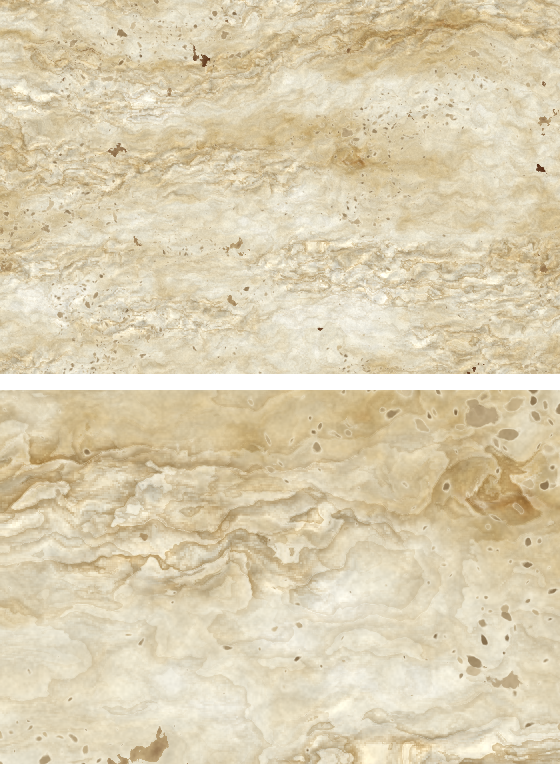
Top: the whole. Bottom: its middle third, enlarged.
Give the GLSL for this texture, as a Shadertoy shader.

```glsl
// Cream travertine: wavy sediment layers, crusty rims, a rusty seam and scattered pits.
#define WARP 0.024          // bending of the layers
#define SEAM_HEIGHT 0.87    // height of the rusty seam
#define SEAM_WIDTH 0.042
#define SEAM_WAVE 0.045
#define STAIN_BIAS 0.0      // larger is browner
#define CRUST_STRENGTH 1.1
#define RELIEF 0.05         // light and shade of the rough surface
#define PIT_STRENGTH 0.85
#define GRAIN 0.018

float hash(vec2 p) {
    vec3 a = fract(p.xyx * vec3(0.1031, 0.1030, 0.0973));
    a += dot(a, a.yzx + 33.33);
    return fract((a.x + a.y) * a.z);
}

float noise(vec2 p) {
    vec2 i = floor(p), f = fract(p);
    f = f * f * (3.0 - 2.0 * f);
    return mix(mix(hash(i), hash(i + vec2(1, 0)), f.x),
               mix(hash(i + vec2(0, 1)), hash(i + vec2(1, 1)), f.x), f.y);
}

// Fractal noise with mean 0 and deviation near 1
float fbm(vec2 p) {
    float sum = 0.0, amp = 0.5;
    for (int i = 0; i < 5; i++) {
        sum += amp * noise(p);
        p = mat2(1.92, 0.3, -0.3, 1.92) * p + 19.7;
        amp *= 0.5;
    }
    return (sum - 0.484) / 0.124;
}

// Terrace edges of a height field: x = bright rim, y = shadow beside it
vec2 terrace(float height, float px, float width) {
    float slope = max(fwidth(height), 1e-4) / px;
    float level = fract(height);
    float above = level / slope, below = (1.0 - level) / slope;
    return vec2(smoothstep(0.0, px, above) * exp(-above / width),
                smoothstep(0.0, px, below) * exp(-below / (1.6 * width)));
}

// Scattered ragged holes: x = cover, y = pale rim, z = random tone
vec3 pits(vec2 p, float scale, float density, float ragged, float px) {
    vec2 g = p * scale, cell = floor(g);
    float soft = px * scale;
    vec3 result = vec3(0);
    for (int j = -1; j <= 1; j++)
    for (int i = -1; i <= 1; i++) {
        vec2 id = cell + vec2(i, j);
        float chance = hash(id + 3.7), size = hash(id + 51.3);
        vec2 d = g - id - 0.2 - 0.6 * vec2(hash(id + 11.1), hash(id + 27.9));
        d.x *= mix(0.55, 1.3, hash(id + 71.0));
        d.y += d.x * 1.4 * (hash(id + 83.0) - 0.5);
        float radius = mix(0.1, 0.4, size * size);
        float dist = length(d) - radius * smoothstep(0.0, 0.15, density - chance)
                   + 0.35 * radius * ragged;
        if (chance < density) {
            float cover = 1.0 - smoothstep(-soft, soft, dist);
            if (cover > result.x) result.xz = vec2(cover, hash(id + 97.0));
            result.y = max(result.y, exp(-abs(dist - 0.1) * 12.0));
        }
    }
    return result;
}

// Stone colour from pale to rust
vec3 stoneColor(float z) {
    vec3 c = mix(vec3(0.95, 0.94, 0.89), vec3(0.915, 0.895, 0.815), smoothstep(-2.2, -0.9, z));
    c = mix(c, vec3(0.89, 0.85, 0.74), smoothstep(-0.9, -0.1, z));
    c = mix(c, vec3(0.845, 0.785, 0.64), smoothstep(-0.1, 0.7, z));
    c = mix(c, vec3(0.84, 0.765, 0.595), smoothstep(0.7, 1.2, z));
    c = mix(c, vec3(0.78, 0.685, 0.48), smoothstep(1.3, 2.0, z));
    return mix(c, vec3(0.67, 0.50, 0.27), smoothstep(2.0, 3.3, z));
}

void mainImage(out vec4 fragColor, in vec2 fragCoord) {
    float px = 1.0 / iResolution.y;
    vec2 p = fragCoord * px;

    // Bend the layers, with the top ones following the seam
    vec2 bend = vec2(fbm(p * 3.0), fbm(p * vec2(2.4, 3.4) + 17.0));
    vec2 ragged = vec2(fbm(p * 28.0 + 5.0), fbm(p * 28.0 + 43.0));
    vec2 q = p + WARP * bend * vec2(1.0, 0.5) + 0.0045 * ragged;
    q.y += SEAM_WAVE * cos(4.19 * (p.x - 0.47)) * smoothstep(0.4, 0.85, p.y);

    // Stain: broad layers, clouds and fine mottling
    float layers = fbm(q * vec2(1.3, 9.0) + 7.0);
    float clouds = fbm(q * vec2(5.0, 9.0) + 31.0);
    float mottle = fbm(q * vec2(18.0, 34.0) + 61.0);
    float stain = STAIN_BIAS + 0.5 * layers + 0.46 * clouds + 0.46 * mottle;

    // Rusty seam over a pale layer
    float off = q.y - SEAM_HEIGHT;
    float seam = exp(-pow(off / SEAM_WIDTH, 2.0));
    float streak = fbm(q * vec2(4.0, 42.0) + 3.0);
    stain = mix(stain, 0.6 * stain + 1.3 + 0.5 * streak, seam);
    stain -= 0.6 * exp(-pow((off + 0.13) / 0.07, 2.0));
    vec3 color = stoneColor(stain);

    // Rough relief lit from above
    float zone = smoothstep(-0.8, 0.9, fbm(q * vec2(2.2, 7.0) + 91.0) + 0.9 * seam);
    vec2 s = q * vec2(36.0, 54.0);
    float relief = fbm(s) - fbm(s + vec2(-0.25, 0.4));
    color *= 1.0 + RELIEF * relief * (0.4 + 0.8 * zone);

    // Crusty rims with a shadow on one side
    vec2 broad = terrace(0.75 * fbm(q * vec2(5.0, 14.0) + 23.0), px, 0.0042);
    vec2 fine = terrace(0.7 * fbm(q * vec2(15.0, 27.0) + 77.0), px, 0.0026);
    vec2 crust = CRUST_STRENGTH * (broad * mix(0.3, 0.85, zone) + fine * mix(0.12, 0.6, zone));
    color = mix(color, vec3(0.96, 0.935, 0.865), min(0.8 * crust.x, 1.0));
    color = mix(color, color * vec3(0.78, 0.69, 0.54), min(0.85 * crust.y, 1.0));

    // Dark cracks along the seam
    float crack = exp(-abs(streak - 0.5) * 8.0) * seam * smoothstep(-0.6, 1.0, clouds);
    color = mix(color, vec3(0.48, 0.32, 0.15), 0.7 * crack);

    // Pits in clusters, and a few rusty cavities
    float cluster = smoothstep(-0.2, 1.8, fbm(q * vec2(4.0, 9.0) + 13.0));
    float chip = fbm(p * 75.0 + 29.0);
    vec2 r = p + 0.0025 * ragged;
    vec3 small = pits(r, 95.0, 0.05 + 0.4 * cluster, chip, px);
    vec3 medium = pits(r + 4.3, 42.0, 0.03 + 0.24 * cluster, chip, px);
    vec3 cavity = pits(p + 0.005 * ragged + 9.1, 12.0, 0.08, chip, px);
    color = mix(color, vec3(0.95, 0.925, 0.85), 0.5 * max(small.y, medium.y));
    color = mix(color, mix(vec3(0.45, 0.35, 0.22), vec3(0.80, 0.72, 0.56), sqrt(small.z)),
                PIT_STRENGTH * small.x);
    color = mix(color, mix(vec3(0.52, 0.41, 0.26), vec3(0.84, 0.77, 0.63), sqrt(medium.z)),
                PIT_STRENGTH * medium.x);
    vec3 rust = mix(vec3(0.36, 0.20, 0.09), vec3(0.76, 0.66, 0.47), cavity.z + 0.15 * chip);
    color = mix(color, rust, 0.85 * cavity.x);

    // Fine grain
    color += GRAIN * (noise(p * 260.0) + noise(p * 430.0) - 1.0) * 2.0;
    fragColor = vec4(clamp(color, 0.0, 1.0), 1.0);
}
```
